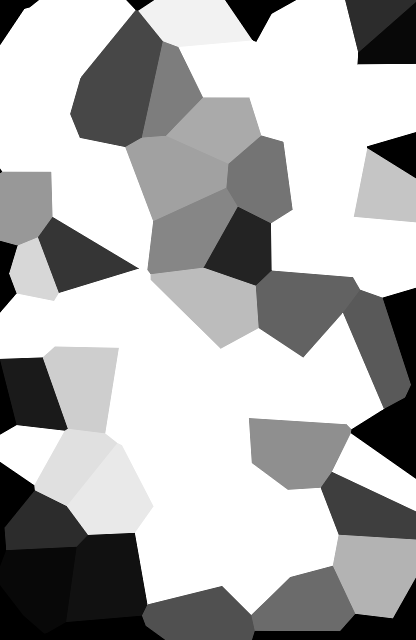
Give the GLSL for this pattern, as a Shadertoy shader.

```glsl
// Irregular Voronoi mosaic of flat grey and white shards with a broken black rim.

const int   COLUMNS     = 6;     // cells across the canvas
const int   ROWS        = 9;     // full rows of cells, centred vertically
const int   TONE_COUNT  = 53;    // distinct tone ranks; cubing permutes them
const int   GREY_COUNT  = 27;    // ranks below this are grey, the rest white
const float DARKEST     = 0.03;
const float LIGHTEST    = 0.95;
const float RIM_TONE    = 0.0;
const float JITTER      = 0.98;  // how far a site may wander inside its cell
const float EDGE_PIXELS = 0.8;   // width of the smoothed edge

// Integer hash giving two values in 0..1.
vec2 hash2(ivec2 cell) {
    uvec2 v = uvec2(cell + 64) * 1664525u + 1013904223u;
    v.x += v.y * 1664525u;
    v.y += v.x * 1664525u;
    v ^= v >> 16u;
    v.x += v.y * 1664525u;
    v.y += v.x * 1664525u;
    v ^= v >> 16u;
    return vec2(v & 65535u) / 65535.0;
}

vec2 sitePosition(ivec2 cell) {
    return vec2(cell) + 0.5 + JITTER * (hash2(cell) - 0.5);
}

// Scrambled rank spreads the tones evenly over the cells.
float cellTone(ivec2 cell) {
    int index = (cell.x + COLUMNS * cell.y + 4 * TONE_COUNT) % TONE_COUNT;
    int rank = (index * index * index) % TONE_COUNT;
    if (rank >= GREY_COUNT) return 1.0;
    return mix(DARKEST, LIGHTEST, float(rank) / float(GREY_COUNT - 1));
}

// Shards whose site lies off the canvas form the black rim.
float shardTone(ivec2 cell, vec2 low, vec2 high) {
    vec2 site = sitePosition(cell);
    bool inside = all(greaterThan(site, low)) && all(lessThan(site, high));
    return inside ? cellTone(cell) : RIM_TONE;
}

void mainImage(out vec4 fragColor, in vec2 fragCoord) {
    // Canvas in cell units
    float unit = float(COLUMNS) / iResolution.x;
    float height = iResolution.y * unit;
    vec2 low = vec2(0.0, 0.5 * (float(ROWS) - height));
    vec2 high = low + vec2(float(COLUMNS), height);
    vec2 p = low + fragCoord * unit;

    // Two nearest sites
    ivec2 home = ivec2(floor(p));
    ivec2 nearCell = home;
    ivec2 nextCell = home;
    float nearDist = 1e3;
    float nextDist = 1e3;
    for (int y = -2; y <= 2; y++) {
        for (int x = -2; x <= 2; x++) {
            ivec2 cell = home + ivec2(x, y);
            vec2 offset = sitePosition(cell) - p;
            float dist = dot(offset, offset);
            if (dist < nearDist) {
                nextDist = nearDist;
                nextCell = nearCell;
                nearDist = dist;
                nearCell = cell;
            } else if (dist < nextDist) {
                nextDist = dist;
                nextCell = cell;
            }
        }
    }

    // Blend both tones across their shared edge
    float spacing = distance(sitePosition(nearCell), sitePosition(nextCell));
    float edge = (nextDist - nearDist) / max(2.0 * spacing, 1e-4);
    float cover = clamp(0.5 + edge / (EDGE_PIXELS * unit), 0.5, 1.0);
    float tone = mix(shardTone(nextCell, low, high),
                     shardTone(nearCell, low, high), cover);
    fragColor = vec4(vec3(tone), 1.0);
}
```
